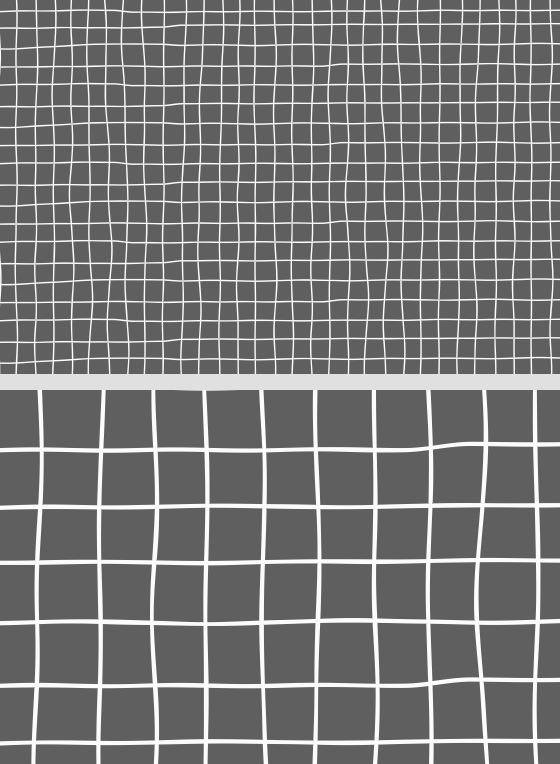
Top, the full canvas; bottom, a detail of the centre.
Write a Shadertoy shader that draws this pattern.

```glsl
// Hand-drawn grid of thin white lines on flat grey: 30 columns by 19 rows.
// Rows cycle through four stroke shapes; columns cycle through fifteen, leaning
// more towards the top. Gradient noise adds wander and uneven pen pressure.
// All lengths are fractions of the canvas height.

const vec3 GROUND = vec3(0.373);
const vec3 INK = vec3(0.985);
const float LINE_WIDTH = 0.0038;
const float WIDTH_VARIATION = 0.0012;

const float COLUMN_START = 0.0430;
const float COLUMN_PITCH = 0.0492;
const float COLUMN_CYCLE = 15.0;
const float COLUMN_JITTER = 0.007;
const float COLUMN_WANDER = 0.016;
const float COLUMN_LEAN = 0.0078;

const float ROW_CYCLE_HEIGHT = 0.210;
const float ROW_WANDER = 0.004;
const float FIRST_ROW_DROP = 0.0135;

// One component for each of the four row strokes
const vec4 ROW_TOP = vec4(0.0176, 0.0752, 0.1309, 0.1793);
const vec4 ROW_LEAD_RISE = vec4(0.0029, 0.0, 0.0117, 0.0020);
const vec4 ROW_KINK_X = vec4(0.33, 0.46, 0.46, 0.89);
const vec4 ROW_KINK_RISE = vec4(-0.0059, 0.0059, -0.0039, 0.0049);
const vec4 ROW_SLOPE = vec4(0.0046, 0.0039, 0.0039, 0.0007);
const float KINK_HALF_LENGTH = 0.03;

const float SPECK_CHANCE = 0.05;
const float SPECK_RADIUS = 0.0016;

float hash(float cell, float seed) {
    uint n = uint(int(cell) + 4096) * 747796405u + uint(int(seed) + 512) * 2891336453u;
    n = ((n >> ((n >> 28) + 4u)) ^ n) * 277803737u;
    n = (n >> 22) ^ n;
    return float(n & 0xffffffu) / 16777215.0;
}

// 1D gradient noise, roughly -0.5 to 0.5
float gradientNoise(float x, float seed) {
    float cell = floor(x);
    float f = x - cell;
    float left = (2.0 * hash(cell, seed) - 1.0) * f;
    float right = (2.0 * hash(cell + 1.0, seed) - 1.0) * (f - 1.0);
    return mix(left, right, f * f * f * (f * (f * 6.0 - 15.0) + 10.0));
}

// Horizontal position of a column line at height y
float columnX(float column, float y) {
    float id = mod(column, COLUMN_CYCLE);
    float phase = 6.2831853 * id / COLUMN_CYCLE;
    float lean = sin(2.0 * phase) - sin(phase) + 0.17 * cos(phase);
    float x = COLUMN_START + column * COLUMN_PITCH;
    x += COLUMN_LEAN * lean * smoothstep(0.5, 1.05, y);
    x += COLUMN_JITTER * (hash(id, 7.0) - 0.5);
    return x + COLUMN_WANDER * gradientNoise(y * 5.0 + id * 0.37, 20.0 + id);
}

// Depth below the top edge of a row line at x
float rowDepth(float row, float x) {
    int kind = int(mod(row, 4.0));
    float kink = smoothstep(-KINK_HALF_LENGTH, KINK_HALF_LENGTH, x - ROW_KINK_X[kind]);
    float rise = ROW_LEAD_RISE[kind] * smoothstep(0.0, 0.28, x)
               + ROW_KINK_RISE[kind] * kink + ROW_SLOPE[kind] * x;
    float depth = ROW_TOP[kind] + floor(row / 4.0) * ROW_CYCLE_HEIGHT - rise;
    depth += row == 0.0 ? FIRST_ROW_DROP : 0.0;
    return depth + ROW_WANDER * gradientNoise(x * 8.0, 60.0 + float(kind));
}

// Signed distance to a stroke whose width varies along its length
float stroke(float offset, float along, float seed) {
    float width = LINE_WIDTH + WIDTH_VARIATION * gradientNoise(along * 14.0, seed);
    return abs(offset) - 0.5 * width;
}

// Signed distance to an occasional ink blot on the edge of a column line
float speck(vec2 p, float column, float row) {
    float id = mod(column, COLUMN_CYCLE) + COLUMN_CYCLE * mod(row, 4.0);
    if (hash(id, 90.0) > SPECK_CHANCE) return 1.0;
    float y = 1.0 - (row + 0.25 + 0.5 * hash(id, 91.0)) * ROW_CYCLE_HEIGHT * 0.25;
    float side = hash(id, 92.0) < 0.5 ? -1.0 : 1.0;
    vec2 center = vec2(columnX(column, y) + side * LINE_WIDTH * 0.5, y);
    return length(p - center) - SPECK_RADIUS;
}

void mainImage(out vec4 fragColor, in vec2 fragCoord) {
    float pixel = 1.0 / iResolution.y;
    vec2 p = fragCoord * pixel;
    float depth = 1.0 - p.y;
    float nearColumn = floor((p.x - COLUMN_START) / COLUMN_PITCH);
    float nearRow = floor((depth - ROW_TOP[0]) / (0.25 * ROW_CYCLE_HEIGHT));
    float speckRow = floor(depth / (0.25 * ROW_CYCLE_HEIGHT));

    // Nearest stroke among the neighbouring columns and rows
    float d = 1.0;
    for (int i = -1; i <= 2; i++) {
        float column = nearColumn + float(i);
        float row = nearRow + float(i);
        d = min(d, stroke(p.x - columnX(column, p.y), p.y, 120.0 + column));
        if (row >= 0.0) d = min(d, stroke(depth - rowDepth(row, p.x), p.x, 180.0 + row));
        d = min(d, speck(p, column, speckRow));
    }

    float ink = clamp(0.5 - d / pixel, 0.0, 1.0);
    fragColor = vec4(mix(GROUND, INK, ink), 1.0);
}
```
